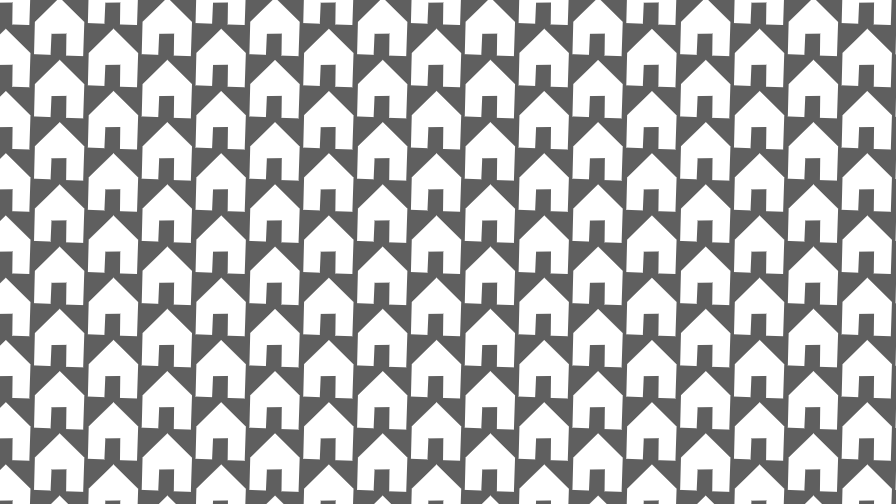
This pattern is drawn by a Shadertoy shader. Its source:

```glsl
// White, slightly skewed house silhouettes on flat grey, in a half-drop repeat.
// Each house is the signed distance to one polygon, folded into a grid cell;
// lengths are in percent of the canvas height.

// Signed distance to the house outline, with the roof apex at the origin.
float houseDistance(vec2 p) {
    const int COUNT = 9;
    vec2 corners[COUNT] = vec2[COUNT](
        vec2(0.0, 0.0), vec2(4.89, -4.83), vec2(4.66, -11.62),       // roof, right wall
        vec2(1.28, -11.51), vec2(1.34, -7.15),                       // door, right side
        vec2(-1.62, -7.19), vec2(-1.81, -11.36),                     // door, left side
        vec2(-5.09, -11.23), vec2(-4.92, -4.81));                    // left wall, eave

    float nearest = dot(p, p);
    float side = 1.0;
    for (int i = 0; i < COUNT; i++) {
        vec2 a = corners[i];
        vec2 edge = corners[(i + 1) % COUNT] - a;
        vec2 toPoint = p - a;
        vec2 gap = toPoint - edge * clamp(dot(toPoint, edge) / dot(edge, edge), 0.0, 1.0);
        nearest = min(nearest, dot(gap, gap));

        // Flip the sign at every edge crossed by a horizontal ray.
        bvec3 crossing = bvec3(toPoint.y >= 0.0, toPoint.y < edge.y,
                               edge.x * toPoint.y > edge.y * toPoint.x);
        if (all(crossing) || !any(crossing)) side = -side;
    }
    return side * sqrt(nearest);
}

void mainImage(out vec4 fragColor, in vec2 fragCoord) {
    float pixel = 100.0 / iResolution.y;
    vec2 p = fragCoord * pixel - vec2(11.84, 1.68);
    vec2 period = vec2(10.683, 12.35);

    // Fold into one cell; odd columns are shifted by half a row.
    float column = floor(p.x / period.x + 0.5);
    p.x -= column * period.x;
    p.y -= 0.5 * period.y * mod(column, 2.0);

    // Keep a small margin above the apex so its edge stays smooth.
    float margin = 0.36;
    p.y = mod(p.y - margin, period.y) - period.y + margin;

    float house = clamp(0.5 - houseDistance(p) / pixel, 0.0, 1.0);
    fragColor = vec4(mix(vec3(0.373), vec3(1.0), house), 1.0);
}
```
